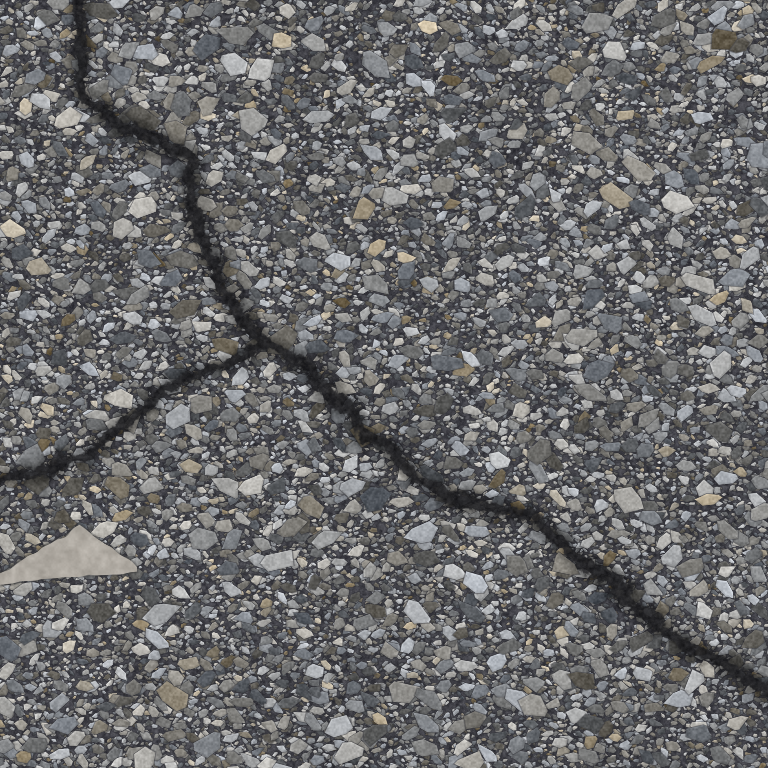
This texture is drawn by a WebGL 2 fragment shader. Its source:

```glsl
#version 300 es
precision highp float;
// Worn asphalt: angular grey stone chips in dark binder, split by a forked crack.

uniform vec2 u_resolution;
out vec4 fragColor;

const float TAU = 6.28318;

vec3 hash3(vec2 p) {
  vec3 q = fract(p.xyx * vec3(0.1031, 0.1030, 0.0973));
  q += dot(q, q.yxz + 33.33);
  return fract((q.xxy + q.yzz) * q.zyx);
}

float noise(vec2 p) {
  vec2 i = floor(p), f = fract(p);
  f = f * f * (3.0 - 2.0 * f);
  return mix(mix(hash3(i).x, hash3(i + vec2(1, 0)).x, f.x),
             mix(hash3(i + vec2(0, 1)).x, hash3(i + vec2(1, 1)).x, f.x), f.y);
}

float fbm(vec2 p) {
  return 0.55 * noise(p) + 0.3 * noise(p * 2.1 + 7.0) + 0.15 * noise(p * 4.3 + 19.0);
}

mat2 rotate(float a) {
  return mat2(cos(a), sin(a), -sin(a), cos(a));
}

// Irregular convex chip: the overlap of six jittered half-planes
float chipDistance(vec2 q, vec2 seed, float radius) {
  float d = -1.0;
  for (int k = 0; k < 6; k++) {
    vec3 h = hash3(seed + float(k) * 17.3);
    float a = (float(k) + 0.75 * h.x) * TAU / 6.0;
    d = max(d, dot(q, vec2(cos(a), sin(a))) - radius * (0.7 + 0.5 * h.y));
  }
  return d;
}

// Mostly neutral grey, some bluish, a few tan
vec3 chipColor(vec3 h) {
  vec3 tint = mix(vec3(-0.022, -0.002, 0.026), vec3(0.022, 0.008, -0.022), h.y);
  tint += step(0.93, h.z) * vec3(0.05, 0.01, -0.06);
  return vec3(0.31 + 0.43 * h.x) + tint;
}

// One grid of scattered chips painted over the surface
vec3 addChips(vec3 color, vec2 p, float cells, float density, float edge) {
  vec2 g = p * cells, base = floor(g);
  for (int j = -1; j <= 1; j++) {
    for (int i = -1; i <= 1; i++) {
      vec2 id = base + vec2(i, j), seed = id + cells * 3.7;
      vec3 place = hash3(seed);
      if (place.z > density) continue;
      vec3 look = hash3(seed + 91.7), form = hash3(seed + 53.1);
      vec2 q = g - id - 0.5 - 0.7 * (place.xy - 0.5);
      q = rotate((form.x - 0.5) * 1.8) * q * vec2(0.82, 1.1 + 0.45 * form.y);
      float d = chipDistance(q, seed, 0.3 + 0.16 * form.z) / cells;
      vec3 stone = chipColor(look);
      stone += 0.13 * (fbm(p * 190.0 + look.xy * 40.0) - 0.5);
      stone += 0.1 * (noise(p * 420.0) - 0.5);
      stone *= 1.0 + 0.1 * smoothstep(-0.004, 0.0, d) * sign(q.y);
      color = mix(color, vec3(0.18, 0.18, 0.20), 0.55 * smoothstep(0.0022, 0.0, d));
      color = mix(color, stone, smoothstep(edge, -edge, d));
    }
  }
  return color;
}

float segment(vec2 p, vec2 a, vec2 b) {
  vec2 ab = b - a;
  return length(p - a - ab * clamp(dot(p - a, ab) / dot(ab, ab), 0.0, 1.0));
}

float crackDistance(vec2 p) {
  p += 0.024 * (vec2(fbm(p * 24.0), fbm(p * 24.0 + 50.0)) - 0.5);
  vec2 bend[12] = vec2[](vec2(0.10, 1.02), vec2(0.11, 0.88), vec2(0.16, 0.83),
    vec2(0.245, 0.80), vec2(0.27, 0.67), vec2(0.33, 0.56), vec2(0.41, 0.515),
    vec2(0.48, 0.43), vec2(0.58, 0.355), vec2(0.70, 0.32), vec2(0.88, 0.17), vec2(1.02, 0.09));
  float d = 1.0;
  for (int i = 0; i < 11; i++) d = min(d, segment(p, bend[i], bend[i + 1]));
  float branch = min(segment(p, vec2(0.34, 0.545), vec2(0.20, 0.49)),
                     segment(p, vec2(0.20, 0.49), vec2(0.11, 0.405)));
  branch = min(branch, segment(p, vec2(0.11, 0.405), vec2(-0.02, 0.37)));
  return min(d, branch + 0.002);
}

void main() {
  vec2 p = gl_FragCoord.xy / u_resolution.y;
  float edge = max(0.0008, 0.6 / u_resolution.y);

  // Gritty binder
  vec3 color = vec3(0.25, 0.25, 0.275) + 0.26 * (fbm(p * 230.0) - 0.5);

  // Chips from fine grit to coarse stone
  color = addChips(color, p, 150.0, 0.72, edge);
  color = addChips(color, p, 95.0, 0.62, edge);
  color = addChips(color, p, 62.0, 0.52, edge);
  color = addChips(color, p, 42.0, 0.42, edge);
  color = addChips(color, p, 28.0, 0.24, edge);

  // One large pale wedge
  vec2 w = p - vec2(0.11, 0.275);
  w += 0.006 * (vec2(noise(p * 70.0), noise(p * 70.0 + 9.0)) - 0.5);
  float wedge = max(dot(w, vec2(-0.5, 0.866)) - 0.036, dot(w, vec2(0.58, 0.815)) - 0.029);
  wedge = max(wedge, max(dot(w, vec2(0.1, -0.995)) - 0.025, w.x - 0.068));
  color = mix(color, vec3(0.2), 0.5 * smoothstep(0.004, 0.0, wedge));
  vec3 pale = vec3(0.66, 0.64, 0.61) + 0.16 * (fbm(p * 110.0) - 0.5);
  color = mix(color, pale, smoothstep(edge, -edge, wedge));

  // Broad weathering
  color *= 0.94 + 0.16 * fbm(p * 9.0);

  // Crack with crumbling sides
  float crack = crackDistance(p) + 0.011 * (fbm(p * 130.0) - 0.5);
  color *= 1.0 - 0.35 * smoothstep(0.024, 0.006, crack);
  vec3 gap = vec3(0.13, 0.13, 0.14) + 0.16 * (fbm(p * 200.0 + 31.0) - 0.5);
  color = mix(color, gap, 0.88 * smoothstep(0.0095, 0.0055, crack));

  fragColor = vec4(clamp(color, 0.0, 1.0), 1.0);
}
```
